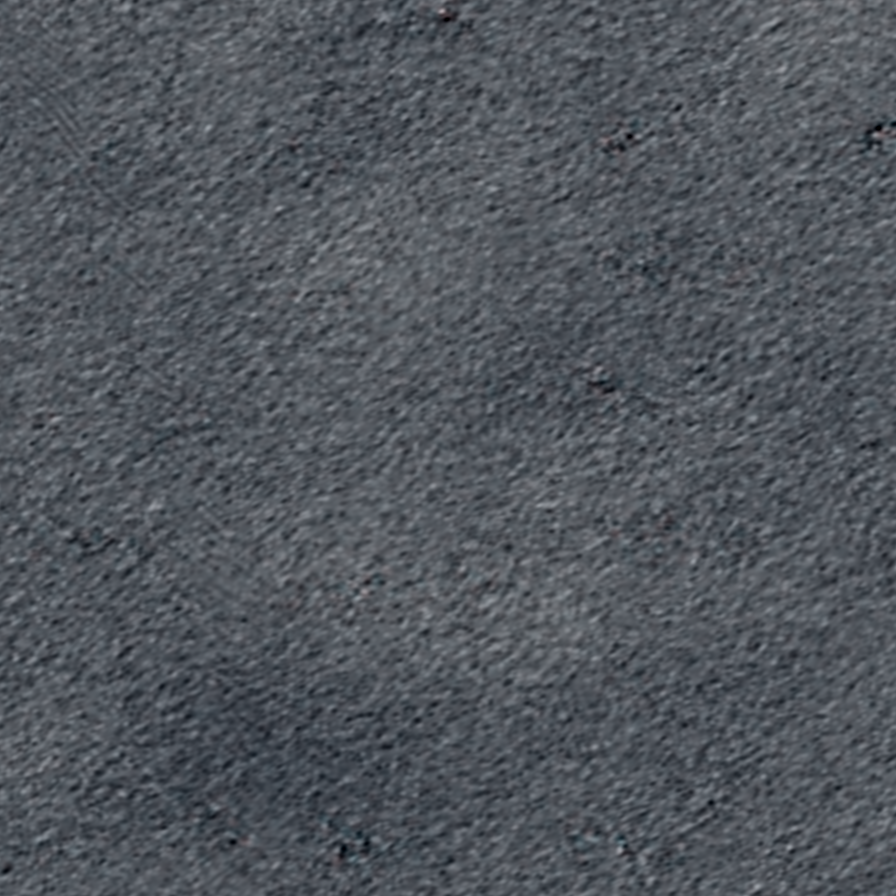
This texture is drawn by a Shadertoy shader. Its source:

```glsl
// Slate-grey weathered surface with a fine slanted grain, soft blue shadows,
// scattered rough patches and a band of small ripples on the left.
// All noise is cellular: each grid cell drops one smooth bump of random sign.

const vec3  BASE_COLOR    = vec3(0.307, 0.328, 0.355);
const vec3  SHADE_TINT    = vec3(1.06, 1.0, 0.90);   // shadows lean to blue
const float GRAIN_ANGLE   = 0.58;
const vec2  GRAIN_CELLS   = vec2(76.0, 140.0);       // along, across
const vec2  FINE_CELLS    = vec2(140.0, 205.0);
const float GRAIN_DEPTH   = 0.104;
const float FINE_DEPTH    = 0.102;
const float CLOUD_DEPTH   = 0.039;
const float TROUGH_DEPTH  = 0.062;
const float RIPPLE_COUNT  = 76.0;
const float RIPPLE_DEPTH  = 0.046;
const float PATCH_CELLS   = 6.5;
const float PATCH_CHANCE  = 0.65;
const float PATCH_DEPTH   = 0.27;
const float PATCH_DARKEN  = 0.045;
const float PATCH_CHROMA  = 0.036;
const float TAU           = 6.28318;

vec3 hash3(vec2 cell) {
    vec3 q = fract(cell.xyx * vec3(0.1031, 0.1030, 0.0973));
    q += dot(q, q.yxz + 33.33);
    return fract((q.xxy + q.yzz) * q.zyx);
}

vec2 rotate(vec2 p, float angle) {
    float c = cos(angle), s = sin(angle);
    return vec2(c * p.x + s * p.y, c * p.y - s * p.x);
}

// Sum of signed round bumps, one per cell; mean 0, spread about 0.4
float bumps(vec2 p) {
    vec2 home = floor(p);
    float sum = 0.0;
    for (int j = -1; j <= 1; j++)
    for (int i = -1; i <= 1; i++) {
        vec2 cell = home + vec2(i, j);
        vec3 rnd = hash3(cell);
        vec2 d = p - cell - rnd.xy;
        float k = max(0.0, 1.0 - dot(d, d));
        sum += (2.0 * rnd.z - 1.0) * k * k * k;
    }
    return sum;
}

// Coverage of scattered, elongated rough spots
float roughPatches(vec2 uv) {
    vec2 p = uv * PATCH_CELLS;
    vec2 home = floor(p);
    float cover = 0.0;
    for (int j = -1; j <= 1; j++)
    for (int i = -1; i <= 1; i++) {
        vec2 cell = home + vec2(i, j);
        vec3 place = hash3(cell + 71.0);
        vec3 form = hash3(cell + 139.0);
        vec2 d = rotate(p - cell - 0.2 - 0.6 * place.xy, mix(-0.65, 0.3, form.x));
        d /= vec2(mix(0.20, 0.48, form.y), mix(0.10, 0.19, form.z));
        float strength = step(place.z, PATCH_CHANCE) * mix(0.45, 1.0, form.z);
        cover = max(cover, strength * exp(-dot(d, d)));
    }
    return cover;
}

// Slanted relief: lit ridges with a shadow side, plus rounder fine grains
float grain(vec2 uv) {
    vec2 warp = 0.006 * vec2(bumps(uv * 9.0), bumps(uv * 9.0 + 40.0));
    vec2 p = rotate(uv + warp, GRAIN_ANGLE) * GRAIN_CELLS;
    vec2 q = rotate(uv + warp, GRAIN_ANGLE - 0.2) * FINE_CELLS;
    float ridge = bumps(p + 200.0) - 0.55 * bumps(p + vec2(200.0, 200.8));
    float fine = bumps(q + 500.0);
    float vigor = 1.0 + 0.2 * bumps(uv * 14.0 + 23.0);
    return vigor * (GRAIN_DEPTH * ridge + FINE_DEPTH * fine);
}

// Broad light and dark areas, with a dark hollow at the lower left
float clouds(vec2 uv) {
    vec2 p = rotate(uv, GRAIN_ANGLE);
    float soft = bumps(p * vec2(2.6, 5.0) + 17.0) + 0.6 * bumps(p * vec2(7.0, 12.0) + 60.0);
    vec2 hollow = rotate(uv - vec2(0.27, 0.19), -0.5) / vec2(0.27, 0.12);
    return CLOUD_DEPTH * soft - TROUGH_DEPTH * exp(-dot(hollow, hollow))
         + 0.016 * smoothstep(0.1, 0.7, uv.y);
}

// Strength of the rippled band along a curved line down the left side
float rippleBand(vec2 uv) {
    float center = 0.27 - 0.26 * uv.y * uv.y + 0.015 * bumps(uv * 6.0 + 90.0);
    float offset = (uv.x - center) / 0.04;
    return exp(-offset * offset) * clamp(0.6 + 0.9 * bumps(uv * 15.0 + 30.0), 0.0, 1.0);
}

// Wavy crests, broken into short dashes
float ripples(vec2 uv) {
    float bend = 0.9 * bumps(uv * 10.0 + 8.0) + 0.5 * bumps(uv * 26.0);
    float phase = dot(uv, vec2(0.62, 0.78)) * RIPPLE_COUNT + bend;
    float dash = clamp(0.8 + 1.2 * bumps(rotate(uv, -0.67) * vec2(40.0, 70.0)), 0.0, 1.6);
    return RIPPLE_DEPTH * dash * sin(TAU * phase);
}

void mainImage(out vec4 fragColor, in vec2 fragCoord) {
    vec2 uv = fragCoord / iResolution.y;

    // Break the patch outlines into clusters of flecks
    float patchy = roughPatches(uv + 0.014 * vec2(bumps(uv * 24.0), bumps(uv * 24.0 + 11.0)));
    patchy *= clamp(0.75 + 0.8 * bumps(uv * 44.0 + 5.0), 0.0, 1.3);
    float fleck = bumps(rotate(uv, 0.25) * vec2(115.0, 165.0) + 300.0);

    float band = rippleBand(uv);
    float relief = grain(uv) * (1.0 - 0.35 * band) + ripples(uv) * band;
    relief += patchy * (PATCH_DEPTH * fleck - PATCH_DARKEN);
    vec3 color = BASE_COLOR + relief + clouds(uv) * SHADE_TINT;

    // Faint red and teal mottling, stronger inside the rough patches
    float hue = bumps(uv * 80.0 + 700.0);
    color += hue * (0.007 + PATCH_CHROMA * patchy) * vec3(1.0, -0.35, -0.5);

    fragColor = vec4(clamp(color, 0.0, 1.0), 1.0);
}
```
